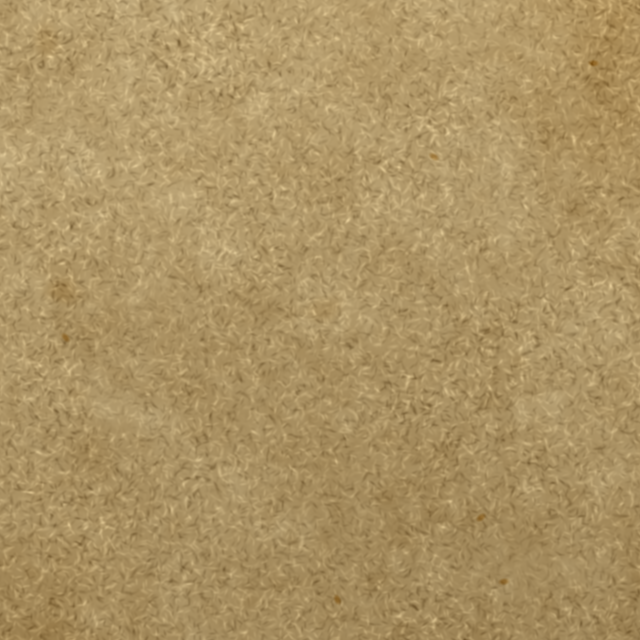
Give the GLSL for this texture, as a Shadertoy shader.

```glsl
const vec3 SAND = vec3(0.675, 0.577, 0.393);
const vec3 TONE_SHIFT = vec3(1.0, 1.0, 0.9);      // light to dark along the sand hue
const vec3 STAIN_SHIFT = vec3(0.55, 0.85, 1.15);  // stains lose blue first, so turn brown

vec3 hash3(vec2 cell, float seed) {
    vec3 p = fract(vec3(cell.xyx + seed * 17.3) * vec3(0.1031, 0.1030, 0.0973));
    p += dot(p, p.yxz + 33.33);
    return fract((p.xxy + p.yzz) * p.zyx);
}

// Cellular noise: one light or dark oval fleck per cell, turned at random.
// Ripple puts opposite shading along the long sides. Spread is close to one.
float fleckNoise(vec2 uv, float cells, float ripple, float seed) {
    vec2 p = uv * cells;
    vec2 base = floor(p);
    float sum = 0.0;
    for (int y = -1; y <= 1; y++) {
        for (int x = -1; x <= 1; x++) {
            vec2 cell = base + vec2(x, y);
            vec3 rnd = hash3(cell, seed);
            vec2 d = p - cell - rnd.xy;
            float angle = 6.2832 * hash3(cell, seed + 5.0).x;
            float across = dot(d, vec2(-sin(angle), cos(angle)));
            float window = max(0.0, 1.0 - dot(d, d));
            sum += (rnd.z * 2.0 - 1.0) * window * window
                 * exp(-6.0 * across * across) * cos(ripple * across);
        }
    }
    return sum * 2.9;
}

// Rare small dark specks, slightly stretched
float specks(vec2 uv, float cells, float chance, float radius, float seed) {
    vec2 p = uv * cells;
    vec2 cell = floor(p);
    vec3 rnd = hash3(cell, seed);
    vec2 d = (p - cell - mix(vec2(0.2), vec2(0.8), rnd.xy)) / cells;
    float angle = 6.2832 * rnd.x;
    d = vec2(dot(d, vec2(cos(angle), sin(angle))),
             dot(d, vec2(-sin(angle), cos(angle))) * 1.6);
    return step(rnd.z, chance) * (1.0 - smoothstep(0.2 * radius, radius, length(d)));
}

// Broad light: pale top, dim bottom, brown upper right corner
float broadLight(vec2 uv) {
    float rise = 0.085 * (uv.y - 0.5);
    float sway = 0.006 * sin(5.0 * uv.x + 2.0 * sin(4.0 * uv.y));
    return rise + sway;
}

float cornerStain(vec2 uv, vec2 corner, float size) {
    return 1.0 - smoothstep(0.0, size, length((uv - corner) * vec2(1.5, 0.8)));
}

void mainImage(out vec4 fragColor, in vec2 fragCoord) {
    vec2 uv = fragCoord / iResolution.xy;

    // Soft blotches at three sizes
    float blotch = 0.008 * fleckNoise(uv, 5.0, 0.0, 1.0)
                 + 0.009 * fleckNoise(uv, 13.0, 0.0, 2.0)
                 + 0.009 * fleckNoise(uv, 34.0, 0.0, 3.0);

    // Fine nap, a little rougher in some places
    float roughness = 1.0 + 0.12 * fleckNoise(uv, 9.0, 0.0, 4.0);
    float nap = 0.031 * fleckNoise(uv, 88.0, 4.0, 6.0)
              + 0.027 * fleckNoise(uv + 0.37, 122.0, 3.5, 7.0);

    float tone = broadLight(uv) + 0.5 * blotch + nap * roughness;

    // Brown stains and specks
    float stain = 0.07 * cornerStain(uv, vec2(1.0, 1.0), 0.45)
                + 0.03 * cornerStain(uv, vec2(0.1, 0.0), 0.3)
                + 0.17 * specks(uv, 7.0, 0.12, 0.011, 8.0)
                + 0.04 * specks(uv, 5.0, 0.2, 0.045, 9.0)
                - 0.5 * blotch;

    vec3 color = SAND + TONE_SHIFT * (tone + 0.003) - STAIN_SHIFT * stain;
    fragColor = vec4(clamp(color, 0.0, 1.0), 1.0);
}
```
